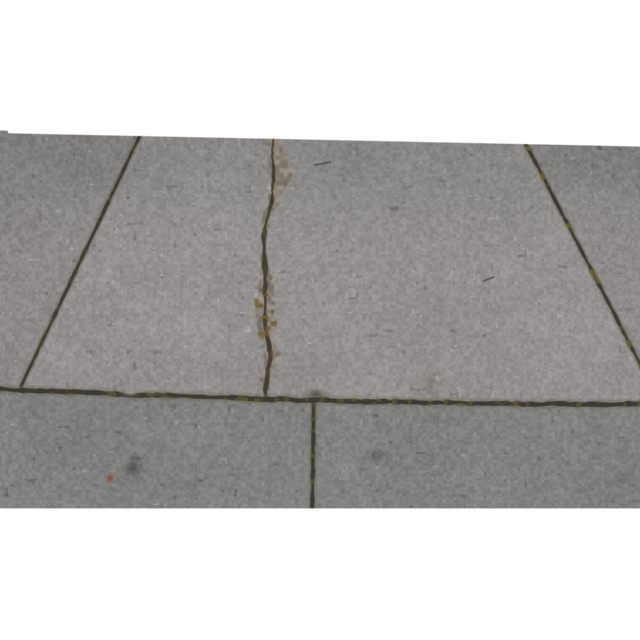
Reproduce this texture procedurally as a WebGL 1 fragment shader.

```glsl
precision highp float;
// Weathered concrete paving in perspective, set between two white bands.
// Straight joints are distances to segments; the wandering crack is a noisy
// curve. Layered value noise adds grain, stains, rubble and moss.
uniform vec2 u_resolution;

float hash(vec2 p) {
  vec3 q = fract(vec3(p.xyx) * 0.1031);
  q += dot(q, q.yzx + 33.33);
  return fract((q.x + q.y) * q.z);
}

float noise(vec2 p) {
  vec2 i = floor(p), f = fract(p);
  f = f * f * (3.0 - 2.0 * f);
  return mix(mix(hash(i), hash(i + vec2(1.0, 0.0)), f.x),
             mix(hash(i + vec2(0.0, 1.0)), hash(i + 1.0), f.x), f.y);
}

float fbm(vec2 p) {
  float sum = 0.0, amp = 0.5;
  for (int i = 0; i < 4; i++) {
    sum += amp * noise(p);
    p = p * 2.03 + 17.1;
    amp *= 0.5;
  }
  return sum / 0.9375;
}

float segmentDist(vec2 p, vec2 a, vec2 b) {
  vec2 d = b - a;
  return length(p - a - d * clamp(dot(p - a, d) / dot(d, d), 0.0, 1.0));
}

// Signed side of the line a-b; positive lies to its right when b is above a.
float sideOf(vec2 p, vec2 a, vec2 b) {
  vec2 d = normalize(b - a);
  return (p.x - a.x) * d.y - (p.y - a.y) * d.x;
}

float stroke(float dist, float halfWidth, float soft) {
  return 1.0 - smoothstep(halfWidth - soft, halfWidth + soft, dist);
}

float blob(vec2 p, vec2 center, vec2 radius) {
  vec2 q = (p - center) / radius;
  return exp(-dot(q, q));
}

float bump(float x, float center, float width) {
  float q = (x - center) / width;
  return exp(-q * q);
}

float seamHeight(float x) {
  return 0.392 - 0.046 * x + 0.022 * x * x + 0.002 * (noise(vec2(x * 45.0, 3.0)) - 0.5);
}

float crackCenter(float y) {
  float drift = 0.414 + 0.014 * smoothstep(0.62, 0.72, y) + 0.009 * bump(y, 0.445, 0.04);
  return drift + 0.009 * (fbm(vec2(y * 38.0, 8.0)) - 0.5);
}

// Mottled concrete with fine grain, pits and pale grit.
vec3 concrete(vec2 p, vec3 base) {
  vec3 c = base + 0.05 * (fbm(p * vec2(9.0, 12.0)) - 0.5);
  c += 0.07 * (noise(p * 190.0) - 0.5) + 0.045 * (noise(p * 330.0) - 0.5);
  c -= 0.09 * smoothstep(0.86, 1.0, noise(p * vec2(95.0, 120.0) + 41.0));
  return c + 0.08 * smoothstep(0.88, 1.0, noise(p * 170.0 + 77.0));
}

// Dark gap with broken edges, dirt and flecks of moss.
vec3 joint(vec3 c, vec2 p, float dist, float halfWidth, float moss, float px) {
  float ragged = halfWidth * (0.7 + 0.7 * noise(p * 110.0));
  c = mix(c, vec3(0.43, 0.41, 0.36), 0.45 * stroke(dist, halfWidth * 2.2, halfWidth));
  c = mix(c, vec3(0.21, 0.20, 0.17), 0.9 * stroke(dist, ragged, px));
  float fleck = smoothstep(0.58, 0.78, noise(p * 125.0 + 9.0)) * moss;
  return mix(c, vec3(0.43, 0.39, 0.22), fleck * stroke(dist, halfWidth * 1.8, px));
}

vec3 crack(vec3 c, vec2 p, float px) {
  float d = p.x - crackCenter(p.y);
  float rubbleWidth = 0.004 + 0.010 * bump(p.y, 0.515, 0.055)
                    + 0.007 * bump(p.y, 0.425, 0.035) + 0.014 * bump(p.y, 0.735, 0.04);
  float lean = 0.011 * bump(p.y, 0.735, 0.05);
  float edge = abs(d - lean) + 0.012 * (noise(p * 85.0) - 0.5);
  float rubble = stroke(edge, rubbleWidth, 0.003);
  float chips = noise(p * 150.0 + 5.0);
  c = mix(c, mix(vec3(0.38, 0.34, 0.29), vec3(0.66, 0.61, 0.55), chips), 0.72 * rubble);
  float gap = 0.0012 + 0.0035 * noise(vec2(p.y * 60.0, 2.0));
  c = mix(c, vec3(0.23, 0.20, 0.16), 0.85 * stroke(abs(d), gap, px));
  float moss = smoothstep(0.65, 0.85, noise(p * 115.0 + 31.0)) * bump(p.y, 0.53, 0.09);
  return mix(c, vec3(0.44, 0.38, 0.18), moss * rubble);
}

void main() {
  vec2 p = gl_FragCoord.xy / u_resolution;
  float px = 1.0 / min(u_resolution.x, u_resolution.y);
  vec2 leftLow = vec2(0.0326, 0.396), leftTop = vec2(0.219, 0.789);
  vec2 rightLow = vec2(1.005, 0.422), rightTop = vec2(0.822, 0.775);
  float above = p.y - seamHeight(p.x);

  // Slab tones: far edges and outer slabs are darker, near row is cooler.
  vec3 base = mix(vec3(0.575, 0.565, 0.56), vec3(0.53, 0.525, 0.52), smoothstep(0.60, 0.79, p.y));
  base -= 0.03 * smoothstep(0.0, 0.004, -sideOf(p, leftLow, leftTop));
  base -= 0.025 * smoothstep(0.0, 0.004, sideOf(p, rightLow, rightTop));
  base = mix(vec3(0.502, 0.506, 0.498), base, smoothstep(-0.002, 0.002, above));
  vec3 c = concrete(p, base);

  // Stains and scattered debris.
  c -= 0.14 * blob(p, vec2(0.208, 0.268), vec2(0.013, 0.012));
  c -= 0.10 * blob(p, vec2(0.586, 0.287), vec2(0.013, 0.010));
  c -= vec3(0.05, 0.06, 0.08) * blob(p, vec2(0.677, 0.402), vec2(0.011, 0.017));
  c = mix(c, vec3(0.56, 0.29, 0.24), blob(p, vec2(0.172, 0.253), vec2(0.005, 0.006)));
  float twigs = min(segmentDist(p, vec2(0.492, 0.742), vec2(0.516, 0.747)),
                    segmentDist(p, vec2(0.756, 0.561), vec2(0.771, 0.567)));
  c = mix(c, vec3(0.30), 0.8 * stroke(twigs, 0.0015, px));

  // Crack and joints.
  c = mix(c, crack(c, p, px), smoothstep(0.0, 0.004, above));
  c = joint(c, p, segmentDist(p, leftLow, leftTop), 0.0024, 0.25, px);
  c = joint(c, p, segmentDist(p, rightLow, rightTop), 0.0025, 0.8, px);
  c = joint(c, p, segmentDist(p, vec2(0.490, 0.368), vec2(0.488, 0.19)), 0.0030, 0.45, px);
  c = joint(c, p, abs(above), 0.0034, 0.5, px);
  c = mix(c, vec3(0.31, 0.29, 0.24), 0.8 * blob(p, vec2(0.494, 0.384), vec2(0.012, 0.006)));
  c = mix(c, vec3(0.62, 0.60, 0.54), 0.9 * blob(p, vec2(0.204, 0.387), vec2(0.010, 0.005)));

  // White bands above and below, with a small raised corner at the left.
  float topEdge = 0.792 - 0.021 * p.x + 0.004 * (1.0 - smoothstep(0.011, 0.014, p.x));
  float ground = smoothstep(-px, px, topEdge - p.y) * smoothstep(-px, px, p.y - 0.2057);
  gl_FragColor = vec4(mix(vec3(1.0), c, ground), 1.0);
}
```
